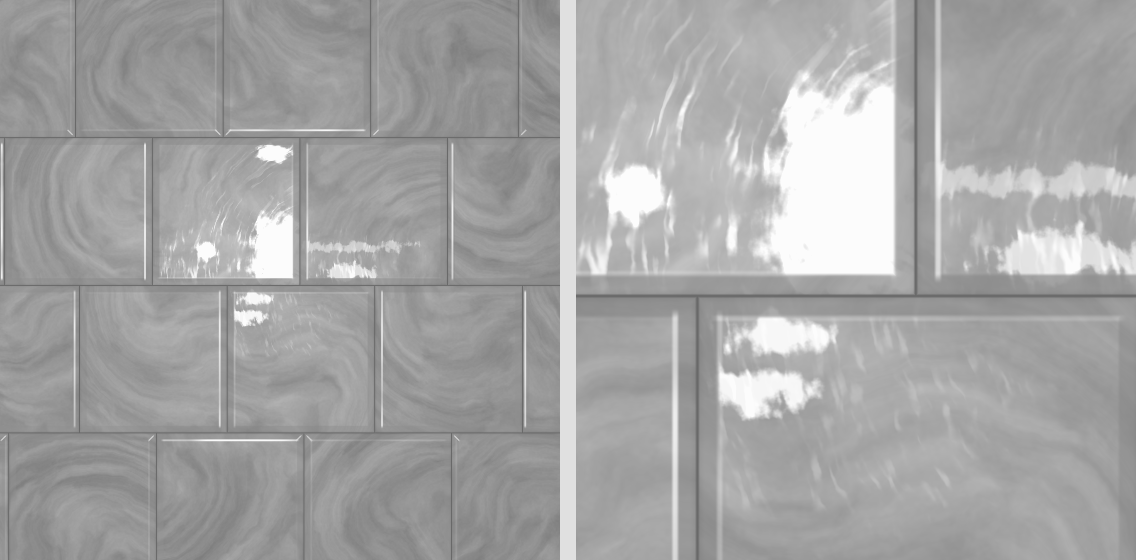
Left: the whole. Right: its middle third, enlarged.
Write a WebGL 2 fragment shader that draws this texture.

```glsl
#version 300 es
precision highp float;

uniform vec2 u_resolution;
out vec4 fragColor;

const float PITCH = 0.2636;
const vec2 LIGHT = vec2(0.47, 0.52);

float hash(vec2 p) {
    vec3 h = fract(p.xyx * vec3(0.1031, 0.1030, 0.0973));
    h += dot(h, h.yzx + 33.33);
    return fract((h.x + h.y) * h.z);
}

float noise(vec2 p) {
    vec2 i = floor(p), f = fract(p);
    f = f * f * (3.0 - 2.0 * f);
    return mix(mix(hash(i), hash(i + vec2(1, 0)), f.x),
               mix(hash(i + vec2(0, 1)), hash(i + vec2(1, 1)), f.x), f.y);
}

float fbm(vec2 p) {
    float sum = 0.0, amp = 0.5;
    for (int i = 0; i < 5; i++) {
        sum += amp * noise(p);
        p = mat2(1.6, 1.2, -1.2, 1.6) * p + 7.3;
        amp *= 0.5;
    }
    return sum;
}

// Soft clouds and brushed wisps bent around a random centre in each tile
float marble(vec2 q, vec2 id) {
    vec2 seed = vec2(hash(id + 11.0), hash(id + 47.0));
    vec2 d = q - (seed - 0.5) * 0.2;
    float a = 6.28 * seed.x + 8.0 * length(d);
    d = mat2(cos(a), sin(a), -sin(a), cos(a)) * d;
    vec2 warp = vec2(fbm(q * 18.0 + seed * 40.0), fbm(q * 18.0 - seed * 30.0));
    float wisps = fbm(d * vec2(16.0, 62.0) + warp * 2.2 + seed * 50.0);
    float clouds = fbm(d * vec2(11.0, 24.0) + warp + seed * 90.0);
    return 0.5 * wisps + 0.5 * clouds - 0.48;
}

// Ragged elliptical reflection, confined to the tile holding its centre
float glare(vec2 p, vec2 tile, vec2 centre, vec2 radius, float rough) {
    vec2 inside = step(abs(centre - tile), vec2(PITCH * 0.5));
    float body = 1.0 - length((p - centre) / radius) + rough;
    return smoothstep(0.0, 0.5, body) * inside.x * inside.y;
}

void main() {
    vec2 p = gl_FragCoord.xy / u_resolution;

    // Running bond with a small drift from row to row
    float row = floor((p.y + 0.0367) / PITCH);
    float shift = 0.0156 - 0.0036 * row + 0.130 * mod(row, 2.0);
    vec2 id = vec2(floor((p.x - shift) / PITCH), row);
    vec2 tile = vec2(shift, -0.0367) + (id + 0.5) * PITCH;
    vec2 q = p - tile;
    vec2 edge = PITCH * 0.5 - abs(q);
    float inset = min(edge.x, edge.y);
    vec2 toLight = LIGHT - tile;
    vec2 facing = step(0.0, q * toLight);

    // Glazed face
    vec2 fromLight = p - LIGHT;
    float swirl = marble(q, id);
    float shade = 0.565 + 0.095 * exp(-8.0 * dot(fromLight, fromLight));
    shade += 0.27 * swirl + 0.02 * (hash(id + 5.0) - 0.5);
    shade += 0.012 * (noise(p * 330.0) - 0.5);

    // Short brushed strokes that break up the reflections
    vec2 d = p - vec2(tile.x > 0.5 ? 0.85 : 0.57, 0.55);
    float radial = length(d) + 0.014 * fbm(p * 30.0);
    float along = d.x - d.y;
    float scratch = 0.6 * noise(vec2(radial * 260.0, along * 48.0))
                  + 0.4 * noise(vec2(radial * 430.0, along * 95.0));
    float rag = 1.1 * (fbm(p * 60.0) - 0.48) + 0.35 * (scratch - 0.5);
    float streak = smoothstep(0.48, 0.88, scratch) * smoothstep(0.25, 0.6, fbm(p * 40.0));

    float shine = 1.3 * glare(p, tile, vec2(0.500, 0.548), vec2(0.066, 0.088), 0.8 * rag);
    shine += 1.3 * glare(p, tile, vec2(0.368, 0.550), vec2(0.021, 0.019), 0.8 * rag);
    shine += glare(p, tile, vec2(0.490, 0.728), vec2(0.042, 0.016), 1.5 * rag);
    shine += 0.9 * glare(p, tile, vec2(0.452, 0.467), vec2(0.044, 0.013), 1.5 * rag);
    shine += 0.9 * glare(p, tile, vec2(0.442, 0.435), vec2(0.038, 0.014), 1.5 * rag);
    shine += 0.45 * glare(p, tile, vec2(0.620, 0.560), vec2(0.100, 0.011), 2.0 * rag);
    shine += 0.65 * glare(p, tile, vec2(0.618, 0.514), vec2(0.060, 0.014), 2.0 * rag);

    float brushed = glare(p, tile, vec2(0.385, 0.535), vec2(0.145, 0.085), rag);
    brushed += 0.35 * glare(p, tile, vec2(0.460, 0.640), vec2(0.120, 0.110), rag);
    brushed += 0.45 * glare(p, tile, vec2(0.630, 0.535), vec2(0.120, 0.055), rag);
    brushed += 0.30 * glare(p, tile, vec2(0.450, 0.445), vec2(0.150, 0.090), rag);
    shine += brushed * (0.11 + 0.8 * streak);
    shade = mix(shade, 0.99, clamp(shine, 0.0, 1.0));

    // Flat bevel around the face
    float bevel = 1.0 - smoothstep(0.0115, 0.0140, inset);
    shade = mix(shade, 0.57 + 0.16 * swirl, 0.8 * bevel);

    // Bright rims on the sides turned to the light
    vec2 away = abs(toLight);
    vec2 rimAt = vec2(0.0132 - 0.008 * smoothstep(0.30, 0.60, away.x), 0.0132);
    vec2 rim = 1.0 - smoothstep(vec2(0.0005), vec2(0.0028), abs(edge - rimAt));
    rim *= facing * smoothstep(vec2(0.007), vec2(0.014), edge.yx);
    float outerRow = smoothstep(0.20, 0.34, away.y);
    float patchy = 0.4 + 0.9 * noise(p * 24.0 + id);
    float sideRim = rim.x * mix(0.75, 0.14, outerRow) * smoothstep(0.0, 0.18, away.x);
    float levelRim = rim.y * exp(-42.0 * away.x * away.x) * mix(0.25, 1.0, outerRow);
    shade = mix(shade, 0.98, clamp((sideRim + levelRim) * patchy, 0.0, 1.0));

    // Corner glints along the mitre
    float mitre = 1.0 - smoothstep(0.0006, 0.0028, abs(edge.x - edge.y));
    mitre *= smoothstep(0.003, 0.006, inset) * (1.0 - smoothstep(0.012, 0.015, inset));
    shade = mix(shade, 0.92, 0.65 * mitre * facing.x * facing.y * outerRow);

    // Narrow dark joints with a soft shadow
    shade -= 0.03 * (1.0 - smoothstep(0.0, 0.005, inset));
    shade = mix(0.41, shade, smoothstep(0.0, 0.0017, inset));

    fragColor = vec4(vec3(clamp(shade, 0.0, 1.0)), 1.0);
}
```
